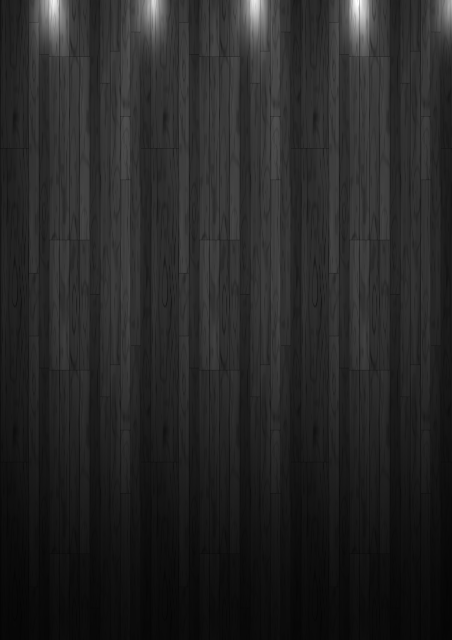
Write a Shadertoy shader that draws this texture.

```glsl
float hash(vec2 p) {
    vec3 q = fract(p.xyx * 0.1031);
    q += dot(q, q.yzx + 33.33);
    return fract((q.x + q.y) * q.z);
}

float noise(vec2 p) {
    vec2 cell = floor(p), f = fract(p);
    f = f * f * (3.0 - 2.0 * f);
    return mix(mix(hash(cell), hash(cell + vec2(1, 0)), f.x),
               mix(hash(cell + vec2(0, 1)), hash(cell + vec2(1, 1)), f.x), f.y);
}

// Per column: first joint, share of the period up to the second joint, tint
const vec3 columns[13] = vec3[13](
    vec3(0.232, 1.0, 0.84), vec3(0.427, 0.20, 1.07), vec3(0.085, 1.0, 0.76),
    vec3(0.375, 0.415, 1.12), vec3(0.375, 0.415, 1.18), vec3(0.375, 0.415, 0.98),
    vec3(0.375, 0.415, 1.06), vec3(0.95, 1.0, 0.80), vec3(0.62, 1.0, 1.02),
    vec3(0.08, 1.0, 1.06), vec3(0.281, 0.798, 1.18), vec3(0.54, 1.0, 0.92),
    vec3(0.232, 1.0, 0.74));

// Brightness of the boards; p runs right and down, both from 0 to 1
float boards(vec2 p, float aspect) {
    // One wide board and twelve narrow ones repeat across the wall
    float t = fract((p.x - 0.334) / 0.332);
    bool wide = t < 0.186;
    float slot = (t - 0.186) / 0.06783;
    int column = wide ? 0 : min(1 + int(slot), 12);
    float halfWidth = wide ? 0.0309 : 0.01126;
    float x = wide ? (t - 0.093) * 0.332 : (fract(slot) - 0.5) * 0.02252;

    // Cut each column into boards of its own length
    vec3 info = columns[column];
    float along = fract((p.y - info.x) / 0.49);
    bool second = along > info.y;
    float start = second ? info.y : 0.0;
    float end = second ? 1.0 : info.y;
    float y = (along - start) * 0.49 * aspect;
    vec2 id = vec2(float(column) + 3.0, second ? 9.0 : 2.0);
    float seed = hash(id) * 90.0;

    // Nested growth rings around an eye, straightening along the board
    bool knotted = column == 0 || (column == 5 && !second);
    float eye = column == 0 ? 0.326 : knotted ? 0.144 : hash(id + 17.0) * 0.65;
    float bend = 2.6 * (1.0 - exp(-abs(y - eye) * 9.0));
    float rings = length(vec2(x * 150.0, bend))
                + 1.5 * noise(vec2(x * 50.0 + seed, y * 8.0 + seed))
                + 0.3 * noise(vec2(x * 110.0 + seed, y * 36.0));
    float ridge = abs(fract(rings) - 0.5) * 2.0;
    float vein = smoothstep(0.6, 1.0, ridge) * (0.3 + 0.7 * noise(vec2(x * 80.0, y * 14.0) + seed));
    vein *= knotted ? 1.0 + 0.6 * exp(-abs(y - eye) * 9.0) : 0.8;

    // Broad streaks, long fibres and slender dark pores
    float streak = noise(vec2(x * 95.0 + seed, y * 3.0 + seed));
    float fibre = noise(vec2(x * 300.0 + seed, y * 9.0));
    float pore = smoothstep(0.66, 0.95, noise(vec2(x * 260.0 - seed, y * 32.0 + seed)));
    float wood = info.z * (0.91 + 0.18 * hash(id + 5.0));
    wood *= 0.86 + 0.20 * streak + 0.15 * fibre - 0.27 * vein - 0.16 * pore;

    // Soft seams at the sides, faint ones at the ends
    float side = halfWidth - abs(x);
    float tip = min(along - start, end - along) * 0.49 * aspect;
    wood *= mix(0.72, 1.0, smoothstep(0.0, 0.0019, side));
    wood *= mix(0.78, 1.0, smoothstep(0.0, 0.0022, info.y < 1.0 || tip < 0.01 ? tip : 1.0));
    return wood;
}

// Narrow lamp cones falling from the top edge
float lamps(vec2 p) {
    float[5] centres = float[5](0.113, 0.336, 0.561, 0.793, 0.998);
    float light = 0.0;
    for (int i = 0; i < 5; i++) {
        float dx = abs(p.x - centres[i]);
        float core = dx / (0.023 + 0.16 * p.y);
        float halo = dx / (0.046 + 0.25 * p.y);
        light += 0.53 * exp(-core * core - pow(p.y / 0.050, 1.8));
        light += 0.18 * exp(-halo * halo - p.y / 0.070);
    }
    return light;
}

void mainImage(out vec4 fragColor, in vec2 fragCoord) {
    vec2 p = fragCoord / iResolution.xy;
    p.y = 1.0 - p.y;
    float wood = boards(p, iResolution.y / iResolution.x);

    // Ambient light sinks towards the floor and the sides
    float ambient = mix(0.042, 0.212, 1.0 - smoothstep(0.38, 1.02, p.y));
    ambient *= 0.88 + 0.12 * smoothstep(0.0, 0.16, p.y);
    ambient *= 0.74 + 0.26 * smoothstep(0.0, 0.20, min(p.x, 1.0 - p.x));

    float shade = ambient * wood + lamps(p) * mix(1.0, wood, 0.55);
    fragColor = vec4(vec3(shade), 1.0);
}
```
